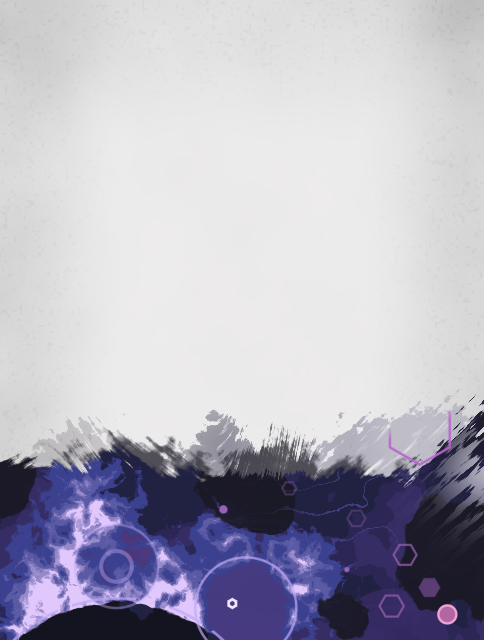
Write a WebGL 2 fragment shader that draws this background.

```glsl
#version 300 es
precision highp float;
uniform vec2 u_resolution;
out vec4 outColor;
vec3 col;
float px;

float hash(vec2 p) {
  vec3 q = fract(p.xyx * vec3(.1031, .103, .0973));
  q += dot(q, q.yzx + 33.33);
  return fract((q.x + q.y) * q.z);
}
float noise(vec2 p) {
  vec2 i = floor(p), f = fract(p), o = vec2(1, 0);
  f *= f * (3. - 2. * f);
  return mix(mix(hash(i), hash(i + o), f.x), mix(hash(i + o.yx), hash(i + o.xx), f.x), f.y);
}
// Layered noise; x is smooth, y is creased
vec2 layers(vec2 p) {
  vec2 sum = vec2(0);
  for (float amp = .5; amp > .03; amp *= .5) {
    float n = noise(p);
    sum += amp * vec2(n, 1. - abs(2. * n - 1.));
    p = mat2(1.6, 1.2, -1.2, 1.6) * p + 17.3;
  }
  return sum;
}
float fbm(vec2 p) { return layers(p).x; }
float bump(float x, float w) { return exp(-x * x / (w * w)); }
float circle(vec2 p, float x, float y, float r) { return length(p - vec2(x, y)) - r; }
float blob(vec2 p, float x, float y, float r) { return bump(length(p - vec2(x, y)), r); }
float hexagon(vec2 p, float r) {
  p = abs(p);
  return max(p.x, p.x * .5 + p.y * .866) - r * .866;
}
float line(float d, float w) { return 1. - smoothstep(w, w + 1.5 * px, abs(d)); }
float fill(float d) { return 1. - smoothstep(-px, px, d); }
void paint(float r, float g, float b, float a) { col = mix(col, vec3(r, g, b), a); }

void paper(vec2 p, float width) {
  float side = min(p.x, width - p.x);
  float shade = .085 * smoothstep(.2, 0., side) + .055 * smoothstep(.76, 1., p.y);
  shade *= .45 + 1.1 * fbm(p * 7.);
  float grain = smoothstep(.7, .95, noise(p * 210.)) * smoothstep(.25, 0., min(side, 1. - p.y));
  col = vec3(.925, .92, .924) - shade - .03 * grain + .018 * (fbm(p * 8.) - .5);
}

void nebula(vec2 p) {
  vec2 q = p + .035 * (vec2(fbm(p * 24.), fbm(p * 24. + 31.)) - .5);
  float patches = fbm(q * 14. + 5.), arch = circle(p, .185, -.172, .237);
  float orb = circle(p, .384, .05, .079), moon = circle(p, .182, .115, .065);
  col = vec3(.13, .13, .26);
  paint(.17, .15, .33, smoothstep(.4, .42, patches));
  paint(.23, .19, .42, .7 * smoothstep(.55, .57, patches));
  // Discs
  paint(.28, .23, .51, .95 * fill(orb));
  paint(.33, .23, .52, .8 * fill(moon));
  paint(.22, .17, .4, .8 * fill(circle(p, .612, -.01, .09)));
  // Light clusters: x, y, radius, strength
  vec4 glows[7] = vec4[7](vec4(.08, .07, .08, .75), vec4(.15, .17, .075, .6),
    vec4(.27, .08, .065, .7), vec4(.355, .165, .055, .55), vec4(.465, .11, .06, .6),
    vec4(.14, .24, .07, .35), vec4(.48, .04, .08, .3));
  float zone = .55 * bump(max(arch, 0.), .035) * smoothstep(.42, .3, p.x)
    + .3 * bump(moon, .013) + .25 * bump(orb, .012);
  for (int i = 0; i < 7; i++) zone += glows[i].w * blob(q, glows[i].x, glows[i].y, glows[i].z);
  zone *= (1. - .75 * smoothstep(0., -.025, orb)) * (1. - .35 * fill(moon));
  float light = zone * (.1 + 1.7 * pow(layers(q * 30.).y, 1.8)) * (.5 + fbm(q * 40.));
  for (float i = 0.; i < 4.; i++) {
    vec3 tone = vec3(.23, .25, .56) + pow(i / 3., 1.5) * vec3(.65, .53, .43);
    col = mix(col, tone, smoothstep(0., .06 + .05 * i, light - .16 - .2 * i));
  }
  // Dark arch and black patches
  float under = fill(arch + .012 * fbm(p * 50.));
  paint(.08, .08, .13, under);
  paint(.13, .13, .26, under * smoothstep(.48, .51, patches));
  float black = blob(p, 0., .25, .075) + blob(p, .73, .13, .12) + .6 * blob(p, .53, .04, .07)
    + .9 * blob(p, .36, .25, .085) + .7 * blob(p, .43, .21, .045);
  paint(.1, .095, .14, .92 * smoothstep(.5, .54, black * (.5 + fbm(q * 18.))));
  // Rims and scratches
  float rims = max(line(arch, .001) * step(.4, noise(p * 40.)), line(orb, .0008));
  paint(.74, .66, .97, .7 * max(rims, .6 * max(line(moon, .0008), line(moon + .041, .002))));
  paint(.34, .32, .66, .6 * line(noise(q * 22. + 8.) - .5, .012) * blob(p, .55, .2, .1));
}

void main() {
  px = 1. / u_resolution.y;
  vec2 p = gl_FragCoord.xy * px;
  paper(p, u_resolution.x * px);
  // Bristles along a turning direction
  float x = p.x, rough = fbm(p * 45.) - .5;
  float angle = mix(mix(.6, -.7, smoothstep(.05, .26, x)), .75, smoothstep(.3, .5, x));
  vec2 dir = vec2(cos(angle), sin(angle));
  float brush = fbm(vec2(dot(p, dir) * 18., dot(p, vec2(-dir.y, dir.x)) * 120.)) - .5;
  // Grey washes
  float wash = .262 + .075 * (bump(x - .14, .1) + bump(x - .56, .09)) + .088 * bump(x - .35, .055)
    + .095 * smoothstep(.55, .7, x) - p.y + .05 * (rough + fbm(p * 110.) - .5) + .06 * brush;
  float body = .35 + .5 * blob(p, .35, .3, .08) + .2 * bump(x - .54, .07);
  body *= smoothstep(-.003, .006, wash) * smoothstep(-.37, -.12, brush);
  paint(.51, .5, mix(.5, .66, x), body);
  // Black smoke
  float smoke = .267 + .045 * (bump(x - .19, .07) + bump(x - .43, .08)) + .1 * rough + .07 * brush - p.y;
  paint(.17, .165, .2, .75 * smoothstep(-.012, .02, smoke));
  // Ink with a torn edge
  float tear = smoothstep(.6, .74, x);
  float ink = .262 + .022 * bump(x - .02, .09) + .035 * bump(x - .18, .045)
    + .13 * smoothstep(.62, .8, x) - p.y + .035 * rough + mix(.03, .17, tear) * brush;
  vec3 ground = col;
  nebula(p);
  paint(.1, .1, .15, .75 * tear * smoothstep(.24, .32, p.y));
  col = mix(ground, col, smoothstep(-.003, .006, ink));
  paint(.8, .79, .83, .85 * smoothstep(.02, .1, brush) * blob(p, .765, .27, .075));
  // Hexagon outlines: x, y, radius
  vec3 cells[4] = vec3[4](vec3(.633, .133, .018), vec3(.612, .053, .019),
    vec3(.557, .19, .014), vec3(.452, .237, .011));
  for (int i = 0; i < 4; i++)
    paint(.58, .38, .68, (i < 2 ? .75 : .35) * line(hexagon((p - cells[i].xy).yx, cells[i].z), .0005));
  vec2 h = p - vec2(.656, .328);
  paint(.72, .4, .8, .9 * line(hexagon(h, .054), .0008) * smoothstep(.01, -.02, h.y - max(h.x, 0.) * .7));
  // Rose cells and dots
  float disc = circle(p, .699, .04, .014);
  paint(.36, .24, .45, fill(hexagon((p - vec2(.671, .082)).yx, .017)));
  paint(.7, .4, .64, fill(disc));
  paint(.93, .65, .82, line(disc, .0007));
  paint(.6, .38, .72, fill(min(circle(p, .349, .204, .0065), circle(p, .542, .11, .004))));
  paint(.95, .9, .98, line(hexagon(p - vec2(.363, .057), .0065), .001));
  outColor = vec4(col, 1);
}
```
